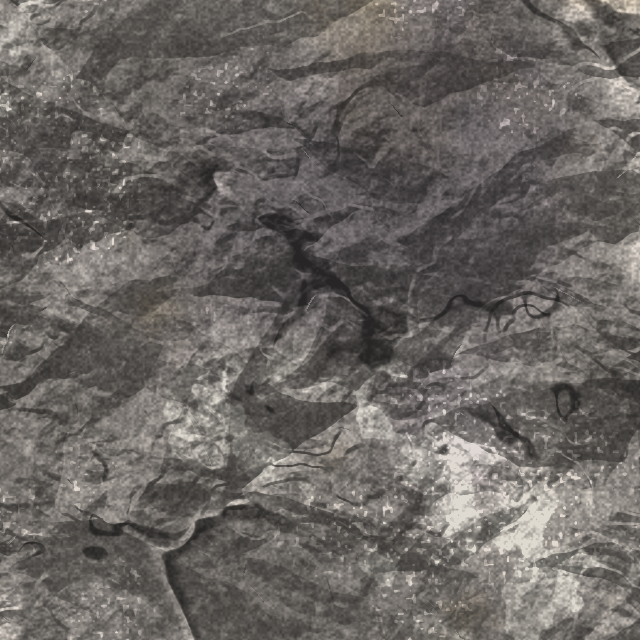
A WebGL 2 fragment shader for this texture:

```glsl
#version 300 es
precision highp float;
// Weathered, fractured rock face seen straight on. A height field of warped
// angular chips and terraced scarps is lit by finite differences, then aged
// with ledges, fissures, lichen, mineral stains and fine grit.
uniform vec2 u_resolution;
out vec4 fragColor;

const float MID_TONE = 0.405;          // grey of an evenly lit surface
const float RELIEF = 0.42;             // contrast of the lit chips
const float GRAIN = 0.34;              // contrast of the fine grit
const float LICHEN = 0.34;             // brightness of the lichen blotches
const float WARP = 0.075;              // raggedness of chip outlines
const float SLOPE_STEP = 0.002;        // sampling distance for slopes
const vec2 LIGHT_DIR = vec2(-0.38, 0.92);
const vec2 HEART = vec2(0.58, 0.68);   // centre of the dark, violet zone
const vec3 WARM_GREY = vec3(1.035, 0.995, 0.955);
const vec3 VIOLET_GREY = vec3(1.03, 0.975, 0.99);
const vec3 OCHRE = vec3(1.10, 1.0, 0.83);
const vec3 LICHEN_GREY = vec3(1.01, 1.0, 0.95);
const mat2 OCTAVE_TURN = mat2(0.8, 0.6, -0.6, 0.8);

vec2 hash2(vec2 p) {
  vec2 k = vec2(dot(p, vec2(127.1, 311.7)), dot(p, vec2(269.5, 183.3)));
  return fract(sin(k) * 43758.5);
}

float noise(vec2 p) {
  vec2 i = floor(p), f = fract(p);
  f = f * f * (3.0 - 2.0 * f);
  float low = mix(hash2(i).x, hash2(i + vec2(1, 0)).x, f.x);
  float high = mix(hash2(i + vec2(0, 1)).x, hash2(i + vec2(1, 1)).x, f.x);
  return mix(low, high, f.y) - 0.5;
}

float fbm(vec2 p, int octaves) {
  float sum = 0.0, amp = 1.0;
  for (int i = 0; i < octaves; i++) {
    sum += amp * noise(p);
    p = OCTAVE_TURN * p * 2.03 + 17.3;
    amp *= 0.5;
  }
  return sum;
}

// Union of randomly turned flat-sided pyramids, one per grid cell.
float chips(vec2 p) {
  vec2 cell = floor(p);
  float top = -9.0;
  for (int y = -1; y <= 1; y++)
    for (int x = -1; x <= 1; x++) {
      vec2 id = cell + vec2(x, y);
      vec2 d = p - id - hash2(id);
      vec2 shape = hash2(id + 41.7), slopes = 0.75 + 0.75 * hash2(id + 83.1);
      float a = shape.x * 6.283;
      d = mat2(cos(a), sin(a), -sin(a), cos(a)) * d;
      vec2 fall = abs(d) * slopes;
      top = max(top, 0.4 * shape.y - max(fall.x, fall.y) + 0.25 * d.x);
    }
  return top;
}

// Ragged coordinates, stretched along the falling diagonal.
vec2 warped(vec2 p) {
  vec2 bend = vec2(fbm(p * 3.5 + 5.2, 5), fbm(p * 3.5 + 31.8, 5));
  vec2 q = p + WARP * bend;
  return vec2(0.8 * (0.77 * q.x - 0.64 * q.y), 0.64 * q.x + 0.77 * q.y);
}

float height(vec2 p) {
  vec2 q = warped(p);
  float layers = fbm(q * 3.2 + 9.1, 5) * 6.0;
  float scarps = floor(layers) + smoothstep(0.78, 1.0, fract(layers));
  float h = chips(q * 4.5) / 4.5 + 0.65 * chips(q * 11.0 + 3.7) / 11.0;
  h += 0.4 * chips(q * 27.0 + 8.3) / 27.0;
  return h + 0.014 * scarps + 0.02 * fbm(p * 24.0, 4);
}

void main() {
  vec2 p = gl_FragCoord.xy / u_resolution.y;
  vec2 q = warped(p);

  // Slope lighting, softened in worn areas
  float h = height(p);
  vec2 slope = vec2(height(p + vec2(SLOPE_STEP, 0)), height(p + vec2(0, SLOPE_STEP))) - h;
  float lit = -dot(slope / SLOPE_STEP, LIGHT_DIR);
  lit *= inversesqrt(1.0 + lit * lit);
  float wear = smoothstep(-0.35, 0.3, fbm(p * 4.0 + 61.0, 3));
  float tone = RELIEF * mix(0.5, 1.0, wear) * lit;

  // Broad light and dark zones
  float heart = 1.0 - smoothstep(0.15, 0.5, length(p - HEART) + 0.3 * fbm(p * 4.0, 4));
  tone += 0.4 * fbm(p * 2.6 + 12.0, 4) - 0.16 * heart;

  // Broken ledges: pale lip above, shadow below
  float lip = fbm(q * 3.0 + 47.0, 5);
  float broken = smoothstep(-0.02, 0.25, fbm(p * 5.0 + 71.0, 3));
  float pale = smoothstep(0.0, 0.015, lip) * (1.0 - smoothstep(0.015, 0.13, lip));
  float shadow = smoothstep(-0.1, -0.01, lip) * (1.0 - smoothstep(-0.01, 0.01, lip));
  tone += broken * (0.42 * pale - 0.5 * shadow);

  // Thin fissures that open and close
  float gap = 0.035 * smoothstep(-0.1, 0.3, fbm(p * 6.0 + 23.0, 3));
  float fissure = abs(fbm(q * 2.7 + 88.0, 5));
  tone -= 0.6 * (1.0 - smoothstep(gap * 0.3, gap + 0.004, fissure)) * smoothstep(0.0, 0.01, gap);

  // Lichen blotches and scattered pale crumbs
  float colony = smoothstep(-0.12, 0.25, fbm(p * 3.0 + 104.0, 3)) * (1.0 - 0.6 * heart);
  float lichen = colony * smoothstep(0.02, 0.14, fbm(p * 17.0 + 55.0, 5));
  float crumbs = smoothstep(0.2, 0.36, noise(p * 170.0)) * smoothstep(0.0, 0.3, fbm(p * 6.0 + 39.0, 4));
  tone += LICHEN * lichen + 0.4 * crumbs;

  // Fine grit
  tone += GRAIN * (noise(p * 260.0 + 7.0) + 0.7 * noise(OCTAVE_TURN * p * 120.0));

  // Mineral tints
  float stain = smoothstep(0.0, 0.35, fbm(p * 3.4 + 140.0, 5) + 0.22 * (0.6 - p.x));
  vec3 tint = mix(WARM_GREY, VIOLET_GREY, heart);
  tint = mix(tint, OCHRE, 0.65 * stain * (1.0 - 0.7 * heart));
  tint = mix(tint, LICHEN_GREY, 0.6 * lichen);
  float grey = MID_TONE * exp(clamp(tone, -1.0, 0.75));
  fragColor = vec4(clamp(grey * tint, 0.0, 1.0), 1.0);
}
```
